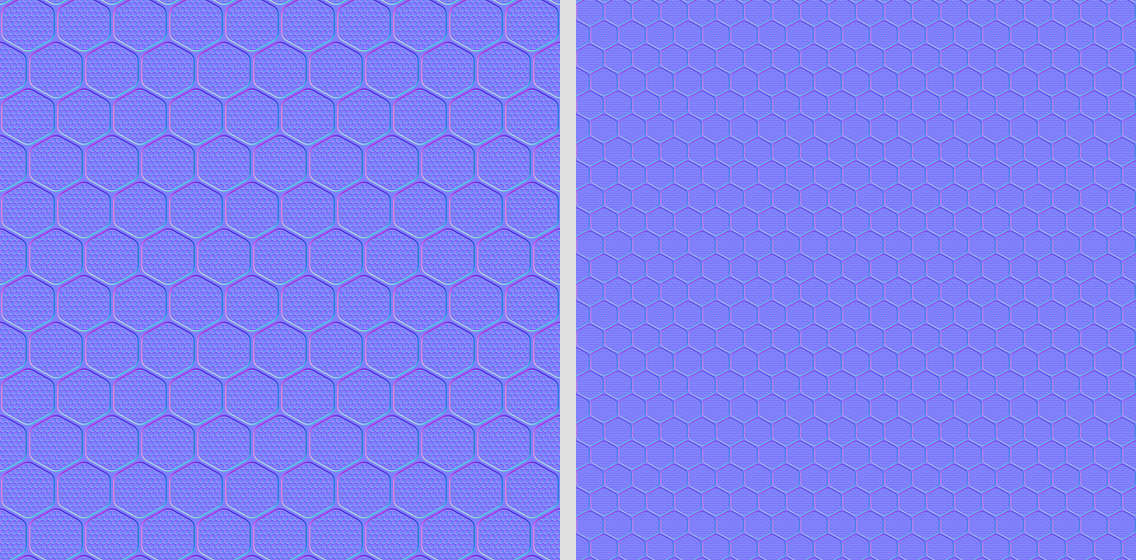
Left, the tile; right, the same tile 2 across and 2 down.
This texture map is drawn by a WebGL 1 fragment shader. Its source:

```glsl
precision highp float;

uniform vec2 u_resolution;

// Offset from the nearest centre of a honeycomb with unit column spacing
vec2 hexCell(vec2 p) {
  vec2 s = vec2(1.0, sqrt(3.0));
  vec2 a = mod(p, s) - 0.5 * s;
  vec2 b = mod(p - 0.5 * s, s) - 0.5 * s;
  return dot(a, a) < dot(b, b) ? a : b;
}

// Signed distance to a pointy-top hexagon with rounded corners
float roundedHex(vec2 p, float inradius, float corner) {
  vec2 k = vec2(-0.5 * sqrt(3.0), 0.5);
  float r = inradius - corner;
  float halfSide = r / sqrt(3.0);
  p = abs(p.yx);
  p -= 2.0 * min(dot(k, p), 0.0) * k;
  p -= vec2(clamp(p.x, -halfSide, halfSide), r);
  return length(p) * sign(p.y) - corner;
}

// Raised frame around sunken panels, each filled with a fine mesh
float height(vec2 p) {
  float panel = roundedHex(hexCell(p), 0.469, 0.18);
  float frame = 0.026 * smoothstep(-0.015, 0.014, panel);

  vec2 q = abs(hexCell(p * 10.0));
  float fromCentre = max(q.x, dot(q, vec2(0.5, 0.5 * sqrt(3.0))));
  float mesh = 0.0074 * smoothstep(0.3, 0.5, fromCentre);
  return frame + mesh * (1.0 - smoothstep(-0.035, -0.015, panel));
}

vec3 surfaceNormal(vec2 p) {
  vec2 e = vec2(0.004, 0.0);
  vec2 slope = vec2(height(p + e.xy) - height(p - e.xy),
                    height(p + e.yx) - height(p - e.yx)) / (2.0 * e.x);
  return normalize(vec3(-slope, 1.0));
}

void main() {
  vec3 normal = vec3(0.0);

  // Average a 2 by 2 grid of samples to smooth the edges
  for (int i = 0; i < 2; i++) {
    for (int j = 0; j < 2; j++) {
      vec2 jitter = vec2(float(i), float(j)) * 0.5 - 0.25;
      vec2 uv = (gl_FragCoord.xy + jitter) / u_resolution;

      // 10 columns by 12 staggered rows
      vec2 p = vec2(uv.x * 10.0, (uv.y * 12.0 - 0.5) * 0.5 * sqrt(3.0));
      normal += 0.25 * surfaceNormal(p);
    }
  }
  gl_FragColor = vec4(normal * 0.5 + 0.5, 1.0);
}
```
